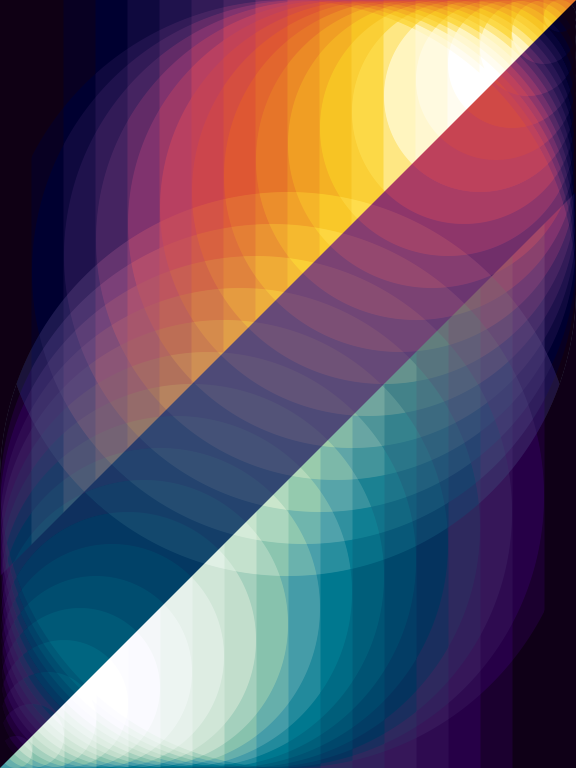
This background is drawn by a Shadertoy shader. Its source:

```glsl
#define GRID vec2(18.0, 24.0)            // canvas size in strip widths
#define BAND_WIDTH 6.0                   // vertical extent of the diagonal band
#define BAND_DIM 1.5                     // tone steps removed inside the band
#define GUEST_POWER 1.5                  // how softly the far circles tint a side
#define HAZE vec3(0.045, 0.075, 0.07)    // light added where both families overlap

const int CIRCLES = 18;
const int LAST_TONE = 14;

const vec3 WARM[15] = vec3[15](
    vec3(0.06, 0.0, 0.08), vec3(0.0, 0.0, 0.19), vec3(0.12, 0.07, 0.30),
    vec3(0.27, 0.14, 0.38), vec3(0.50, 0.20, 0.43), vec3(0.72, 0.25, 0.38),
    vec3(0.80, 0.27, 0.30), vec3(0.87, 0.34, 0.20), vec3(0.90, 0.46, 0.16),
    vec3(0.94, 0.62, 0.14), vec3(0.97, 0.77, 0.14), vec3(0.99, 0.85, 0.28),
    vec3(1.0, 0.96, 0.75), vec3(1.0, 0.98, 0.88), vec3(1.0));

const vec3 COOL[15] = vec3[15](
    vec3(0.06, 0.0, 0.09), vec3(0.15, 0.0, 0.28), vec3(0.21, 0.09, 0.35),
    vec3(0.18, 0.16, 0.37), vec3(0.02, 0.20, 0.37), vec3(0.0, 0.28, 0.42),
    vec3(0.0, 0.37, 0.48), vec3(0.0, 0.47, 0.56), vec3(0.27, 0.61, 0.66),
    vec3(0.53, 0.76, 0.68), vec3(0.76, 0.87, 0.80), vec3(0.87, 0.93, 0.89),
    vec3(0.93, 0.96, 0.95), vec3(0.98, 0.98, 1.0), vec3(1.0));

// Two layers advance the palette by one tone
float toneIndex(float layers) {
    return clamp(0.5 * (layers - 1.0), 0.0, float(LAST_TONE));
}

vec3 warmTone(float layers) {
    float tone = toneIndex(layers);
    int i = int(tone);
    return mix(WARM[i], WARM[min(i + 1, LAST_TONE)], fract(tone));
}

vec3 coolTone(float layers) {
    float tone = toneIndex(layers);
    int i = int(tone);
    return mix(COOL[i], COOL[min(i + 1, LAST_TONE)], fract(tone));
}

// Number of circles, all tangent to both axes, that cover p
float nestedCircles(vec2 p, float pixel) {
    float count = 0.0;
    for (int i = 1; i <= CIRCLES; i++) {
        float radius = 0.5 * float(i);
        float dist = length(p - radius) - radius;
        count += 1.0 - smoothstep(-0.6 * pixel, 0.6 * pixel, dist);
    }
    return count;
}

// Staircase with softened risers
float strips(float x, float pixel) {
    return floor(x) + smoothstep(1.0 - pixel, 1.0, fract(x));
}

vec3 overlapHaze(float share) {
    return HAZE * 4.0 * share * (1.0 - share);
}

void mainImage(out vec4 fragColor, in vec2 fragCoord) {
    vec2 p = fragCoord / iResolution.xy * GRID;
    vec2 q = GRID - p;
    float pixel = GRID.x / iResolution.x;

    // Circle families growing from opposite corners
    float coolCount = nestedCircles(p, pixel);
    float warmCount = nestedCircles(q, pixel);
    float bothCount = coolCount + warmCount;

    // Upper left side: strips brighten to the right
    float warmLayers = strips(p.x, pixel) + bothCount;
    float coolGuest = coolCount / max(warmLayers, 1.0);
    vec3 upper = mix(warmTone(warmLayers), coolTone(warmLayers),
                     pow(coolGuest, GUEST_POWER)) + overlapHaze(coolGuest);

    // Lower right side: strips brighten to the left
    float coolLayers = strips(q.x, pixel) + bothCount;
    float warmGuest = warmCount / max(coolLayers, 1.0);
    vec3 lower = mix(coolTone(coolLayers), warmTone(coolLayers),
                     pow(warmGuest, GUEST_POWER)) + overlapHaze(warmGuest);

    // Diagonal band: circles alone
    float warmShare = warmCount / max(bothCount, 1.0);
    float bandLayers = bothCount - BAND_DIM;
    vec3 band = mix(coolTone(bandLayers), warmTone(bandLayers), warmShare)
              + overlapHaze(warmShare);

    // Join the three regions along the diagonals
    float rise = p.y - p.x;
    vec3 color = mix(lower, band, smoothstep(-pixel, pixel, rise));
    color = mix(color, upper, smoothstep(-pixel, pixel, rise - BAND_WIDTH));
    fragColor = vec4(clamp(color, 0.0, 1.0), 1.0);
}
```
